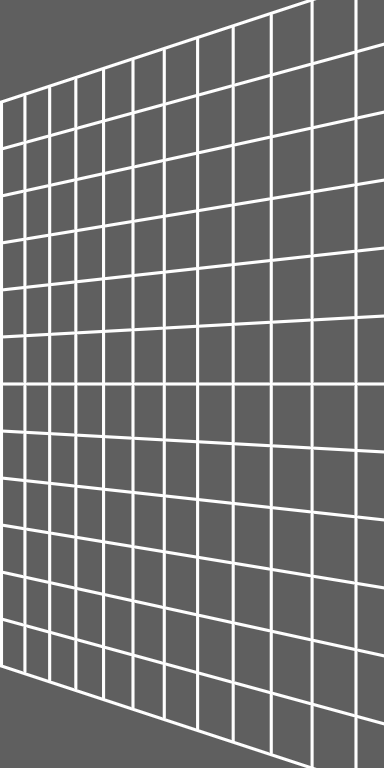
A Shadertoy shader for this pattern:

```glsl
// A white wireframe wall on flat grey, receding in perspective to the left.
// Row height grows linearly across the canvas; columns are evenly spaced in
// depth, so their positions follow from the reciprocal of the row height.

const vec3 BACKGROUND = vec3(0.373);
const vec3 LINE_COLOR = vec3(0.995);
const float LINE_WIDTH = 0.0081;    // lengths are in canvas widths
const float WALL_LEFT = 0.0039;     // x of the far edge
const float FAR_ROW = 0.1224;       // row height at the far edge
const float ROW_GROWTH = 0.0548;    // row height gained per unit of x
const float COLUMN_DEPTH = 0.2172;  // depth step between columns
const float HALF_ROWS = 6.0;        // rows above and below the horizon

float rowHeight(float x) {
    return FAR_ROW + ROW_GROWTH * (x - WALL_LEFT);
}

// Distance to the nearest line converging on the vanishing point
float rowDistance(vec2 p) {
    float height = rowHeight(p.x);
    float row = clamp(round(p.y / height), -HALF_ROWS, HALF_ROWS);
    float slope = row * ROW_GROWTH;
    float d = abs(p.y - row * height) / sqrt(1.0 + slope * slope);
    return max(d, WALL_LEFT - p.x);
}

// Distance to the nearest upright, cut off at the top and bottom of the wall
float columnDistance(vec2 p) {
    float height = rowHeight(p.x);
    float column = max(round((1.0 / FAR_ROW - 1.0 / height) / COLUMN_DEPTH), 0.0);
    float columnHeight = 1.0 / (1.0 / FAR_ROW - column * COLUMN_DEPTH);
    float columnX = WALL_LEFT + (columnHeight - FAR_ROW) / ROW_GROWTH;
    return max(abs(p.x - columnX), abs(p.y) - HALF_ROWS * height);
}

void mainImage(out vec4 fragColor, in vec2 fragCoord) {
    // Horizon at mid height, one unit across the canvas
    vec2 p = vec2(fragCoord.x, fragCoord.y - 0.5 * iResolution.y) / iResolution.x;
    float pixel = 1.0 / iResolution.x;

    // Antialiased union of both line families
    float d = min(rowDistance(p), columnDistance(p)) - 0.5 * LINE_WIDTH;
    float coverage = clamp(0.5 - d / pixel, 0.0, 1.0);

    fragColor = vec4(mix(BACKGROUND, LINE_COLOR, coverage), 1.0);
}
```
